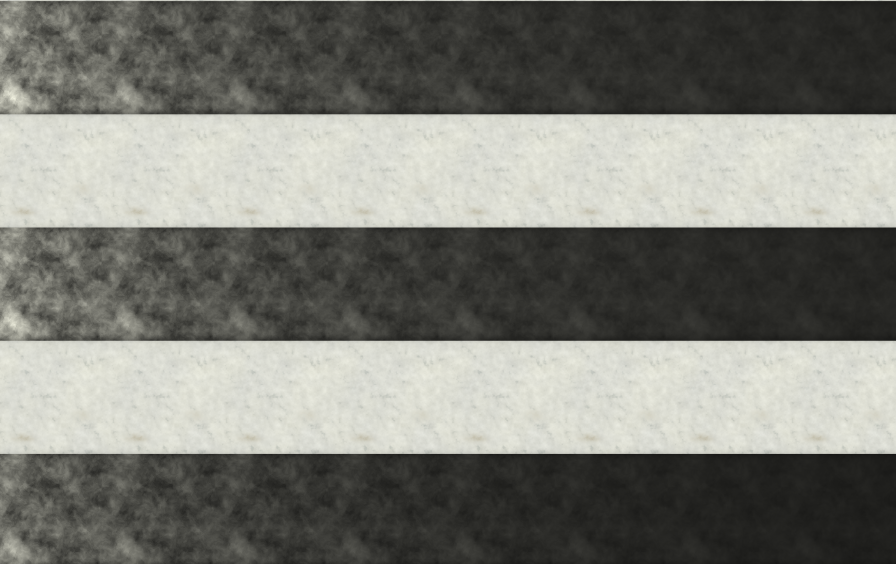
Reproduce this pattern procedurally as a WebGL 1 fragment shader.

```glsl
precision highp float;

// Horizontal bands of dark and pale stone, built from one square tile that
// repeats about eight times across and five down. Periodic value noise gives
// the mottling; the dark bands fade from worn grey at left to black at right.

uniform vec2 u_resolution;

const float TILE = 0.2007;       // tile side and band height, in canvas heights
const float TOP_OFFSET = 0.002;  // pale sliver above the first dark band

const vec3 DARK_TINT = vec3(1.0, 1.0, 0.93);
const vec3 PALE_STONE = vec3(0.866, 0.870, 0.830);
const vec3 BEIGE_STAIN = vec3(0.74, 0.72, 0.64);

float hash(vec2 p) {
  vec3 q = fract(vec3(p.xyx) * 0.1031);
  q += dot(q, q.yzx + 33.33);
  return fract((q.x + q.y) * q.z);
}

// Value noise that wraps after one tile holding the given number of cells.
float tileNoise(vec2 uv, float cells, float seed) {
  vec2 p = uv * cells;
  vec2 i = floor(p);
  vec2 f = fract(p);
  f = f * f * (3.0 - 2.0 * f);
  vec2 a = mod(i, cells) + seed;
  vec2 b = mod(i + 1.0, cells) + seed;
  return mix(mix(hash(a), hash(vec2(b.x, a.y)), f.x),
             mix(hash(vec2(a.x, b.y)), hash(b), f.x), f.y);
}

// Layered tile noise, centred on zero.
float tileFbm(vec2 uv, float cells, float seed) {
  float sum = 0.0;
  float weight = 0.5;
  for (int k = 0; k < 4; k++) {
    sum += weight * (tileNoise(uv, cells, seed) - 0.5);
    cells *= 2.0;
    seed += 17.0;
    weight *= 0.62;
  }
  return sum;
}

// Soft elliptical patch, wrapped around the tile.
float patchAt(vec2 uv, vec2 centre, vec2 radius) {
  vec2 d = (fract(uv - centre + 0.5) - 0.5) / radius;
  return exp(-dot(d, d));
}

// Relative lightness of the worn dark stone.
float darkMottle(vec2 uv) {
  vec2 warp = 0.07 * vec2(tileFbm(uv, 6.0, 5.0), tileFbm(uv, 6.0, 41.0));
  vec2 w = uv + warp;
  float grain = 0.75 * tileFbm(w, 6.0, 11.0) + 0.8 * tileFbm(w, 14.0, 73.0);
  float flecks = smoothstep(0.68, 0.95, tileNoise(w, 15.0, 29.0));
  float scuff = 0.48 * patchAt(w, vec2(0.13, 0.82), vec2(0.13, 0.15))
              + 0.32 * patchAt(w, vec2(0.26, 0.93), vec2(0.17, 0.08));
  float pits = 0.30 * patchAt(w, vec2(0.33, 0.71), vec2(0.10, 0.09))
             + 0.26 * patchAt(w, vec2(0.40, 0.22), vec2(0.14, 0.11))
             + 0.16 * patchAt(w, vec2(0.85, 0.12), vec2(0.22, 0.10));
  return grain + 0.16 * flecks + scuff - pits - 0.03;
}

vec3 darkStone(vec2 uv, vec2 canvas, float edgeDistance) {
  float fade = 0.125 + 0.37 * exp(-3.0 * canvas.x);
  fade *= mix(0.84, 1.06, smoothstep(0.0, 0.6, canvas.y));
  float contrast = mix(1.0, 0.38, smoothstep(0.0, 0.95, canvas.x));
  float rim = 1.0 - 0.22 * exp(-edgeDistance * 22.0);
  return DARK_TINT * fade * rim * (1.0 + contrast * darkMottle(uv));
}

vec3 paleStone(vec2 uv) {
  // Offset difference of the noise reads as small chipped relief.
  float relief = tileFbm(uv, 9.0, 90.0)
               - tileFbm(uv + vec2(0.022, -0.026), 9.0, 90.0);
  float grain = tileFbm(uv, 16.0, 133.0);
  float clouds = tileFbm(uv, 4.0, 61.0);
  float chips = smoothstep(0.12, 0.36, -relief);
  float stain = patchAt(uv, vec2(0.21, 0.86), vec2(0.10, 0.035))
              + 0.45 * patchAt(uv, vec2(0.72, 0.66), vec2(0.08, 0.05));
  vec3 colour = PALE_STONE + 0.09 * relief + 0.08 * grain;
  colour += clouds * vec3(0.05, 0.045, 0.015);
  colour -= chips * vec3(0.065, 0.055, 0.050);
  float stainAmount = stain * clamp(0.5 + 1.5 * grain, 0.0, 1.0);
  return mix(colour, BEIGE_STAIN, clamp(stainAmount, 0.0, 0.8));
}

void main() {
  vec2 canvas = gl_FragCoord.xy / u_resolution;
  float across = gl_FragCoord.x / (u_resolution.y * TILE);
  float down = (1.0 - canvas.y - TOP_OFFSET) / TILE;
  vec2 uv = fract(vec2(across, down));

  // Signed distance to the band edge, positive inside a dark band.
  float edge = 0.5 - abs(mod(down + 0.5, 2.0) - 1.0);
  float pixel = 1.0 / (u_resolution.y * TILE);
  float darkMask = smoothstep(-0.6 * pixel, 0.6 * pixel, edge);

  // Thin contact shade on the pale side of each edge.
  vec3 pale = paleStone(uv) * (1.0 - 0.10 * exp(-abs(edge) * 45.0));
  vec3 dark = darkStone(uv, canvas, abs(edge));
  gl_FragColor = vec4(clamp(mix(pale, dark, darkMask), 0.0, 1.0), 1.0);
}
```
